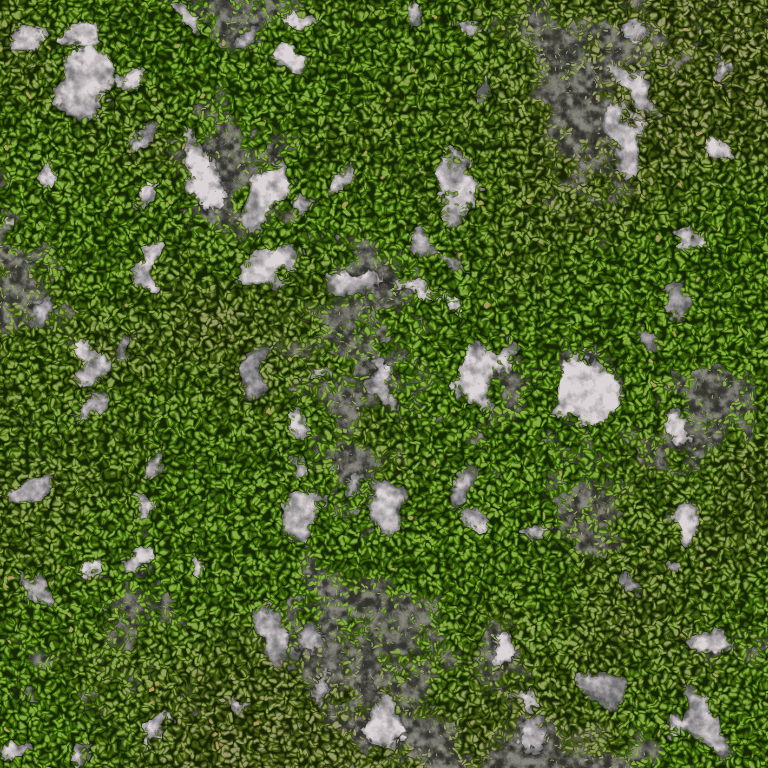
Write a WebGL 1 fragment shader that draws this texture.

```glsl
precision highp float;

uniform vec2 u_resolution;

#define LEAF_CELLS 146.0
#define LEAF_RADIUS 0.62
#define LEAF_REACH 0.22
#define BIG_STONE_CELLS 7.0
#define BIG_STONE_CHANCE 0.46
#define SMALL_STONE_CELLS 14.0
#define SMALL_STONE_CHANCE 0.28
#define STONE_LEAN 2.1
#define SOIL_LEVEL 0.60
#define EDGE 0.002

float hash(vec2 p) {
  return fract(sin(dot(p, vec2(127.1, 311.7))) * 43758.5453);
}

vec2 hash2(vec2 p) {
  return vec2(hash(p), hash(p + 57.3));
}

float noise(vec2 p) {
  vec2 cell = floor(p), f = fract(p);
  f = f * f * (3.0 - 2.0 * f);
  float low = mix(hash(cell), hash(cell + vec2(1.0, 0.0)), f.x);
  float high = mix(hash(cell + vec2(0.0, 1.0)), hash(cell + 1.0), f.x);
  return mix(low, high, f.y);
}

float fbm(vec2 p) {
  float sum = 0.0, weight = 0.53;
  for (int i = 0; i < 4; i++) {
    sum += weight * noise(p);
    p = mat2(1.6, 1.2, -1.2, 1.6) * p + 17.0;
    weight *= 0.5;
  }
  return sum;
}

// Height (x) and dryness (y) of the topmost of many short, turned leaves
vec2 topLeaf(vec2 uv) {
  vec2 p = uv * LEAF_CELLS;
  p += 0.9 * (vec2(noise(p * 0.8), noise(p * 0.8 + 37.0)) - 0.5);
  vec2 home = floor(p), top = vec2(0.0);
  for (int j = -1; j <= 1; j++) {
    for (int i = -1; i <= 1; i++) {
      vec2 cell = home + vec2(float(i), float(j));
      float angle = 6.2832 * hash(cell + 11.7);
      vec2 axis = vec2(cos(angle), sin(angle));
      vec2 d = p - cell - hash2(cell);
      d -= axis * clamp(dot(d, axis), -LEAF_REACH, LEAF_REACH);
      float peak = mix(0.32, 1.0, hash(cell + 29.1));
      float height = peak * (1.0 - length(d) / LEAF_RADIUS);
      if (height > top.x) top = vec2(height, hash(cell + 43.3));
    }
  }
  return top;
}

// Distance to the nearest stone (x) and its paleness (y)
vec2 stoneLayer(vec2 uv, float cells, float chance, float seed) {
  vec2 p = uv * cells + seed, home = floor(p);
  vec2 warped = p + 0.4 * (vec2(fbm(p * 4.5), fbm(p * 4.5 + 41.0)) - 0.5);
  vec2 nearest = vec2(1.0, 0.0);
  for (int j = -1; j <= 1; j++) {
    for (int i = -1; i <= 1; i++) {
      vec2 cell = home + vec2(float(i), float(j));
      if (hash(cell + 3.1) > chance) continue;
      float angle = STONE_LEAN + 2.8 * (hash(cell + 7.7) - 0.5);
      float c = cos(angle), s = sin(angle);
      vec2 d = warped - cell - 0.15 - 0.7 * hash2(cell + 13.9);
      d = vec2(c * d.x + s * d.y, c * d.y - s * d.x);
      float size = mix(0.14, 0.33, hash(cell + 19.3));
      vec2 radii = size * vec2(1.0, mix(0.34, 0.76, hash(cell + 23.5)));
      float dist = (length(d / radii) - 1.0) * radii.y / cells;
      if (dist < nearest.x) nearest = vec2(dist, hash(cell + 31.1));
    }
  }
  return nearest;
}

vec3 mossColor(float height, float lush, float dry) {
  vec3 color = mix(vec3(0.09, 0.145, 0.02), vec3(0.24, 0.345, 0.055), smoothstep(0.05, 0.32, height));
  color = mix(color, vec3(0.43, 0.55, 0.17), smoothstep(0.34, 0.58, height));
  color = mix(color, vec3(0.58, 0.64, 0.40), smoothstep(0.52, 0.78, height));
  color = mix(color, color.ggg * vec3(0.93, 0.99, 0.62), 0.75 * dry * smoothstep(0.3, 0.5, height));
  return color * mix(vec3(1.04, 0.95, 1.1), vec3(0.92, 1.06, 0.68), lush);
}

void main() {
  vec2 uv = gl_FragCoord.xy / u_resolution.y;
  vec2 leaf = topLeaf(uv);
  float height = leaf.x * mix(0.78, 1.2, noise(uv * 48.0));
  float grit = fbm(uv * 120.0);
  float mottle = fbm(uv * 42.0 + 9.0);

  // Moss, lush in some patches and olive with dry tips in others
  float lush = smoothstep(0.32, 0.68, fbm(uv * 3.2 + 5.0));
  vec3 color = mossColor(height, lush, step(mix(0.6, 0.85, lush), leaf.y));
  color = mix(color, vec3(0.74, 0.60, 0.42), 0.7 * step(0.985, leaf.y) * smoothstep(0.3, 0.5, height));

  // Bare soil with pale grit, broken up by the moss
  float bare = fbm(uv * 6.5 + 23.0) + 0.38 * (mottle - 0.5) - 0.22 * (height - 0.3);
  vec3 soil = mix(vec3(0.20, 0.20, 0.18), vec3(0.53, 0.53, 0.49), smoothstep(0.22, 0.80, grit));
  color = mix(color, soil, smoothstep(SOIL_LEVEL, SOIL_LEVEL + 0.07, bare));

  // Stones, their rims nibbled by the moss
  vec2 big = stoneLayer(uv, BIG_STONE_CELLS, BIG_STONE_CHANCE, 3.0);
  vec2 small = stoneLayer(uv, SMALL_STONE_CELLS, SMALL_STONE_CHANCE, 71.0);
  vec2 stone = big.x < small.x ? big : small;
  float rim = stone.x + 0.009 * (height - 0.35);
  color *= mix(0.72, 1.0, smoothstep(0.0, 0.007, rim));
  float pale = 0.42 + 0.5 * sqrt(stone.y) + 1.2 * (mottle - 0.5) + 1.1 * (grit - 0.5);
  pale -= 0.4 * smoothstep(-0.006, 0.0, stone.x);
  vec3 rock = mix(vec3(0.37, 0.37, 0.38), vec3(0.86, 0.83, 0.84), clamp(pale, 0.0, 1.0));
  color = mix(color, rock, 1.0 - smoothstep(-EDGE, EDGE, rim));

  gl_FragColor = vec4(color, 1.0);
}
```
